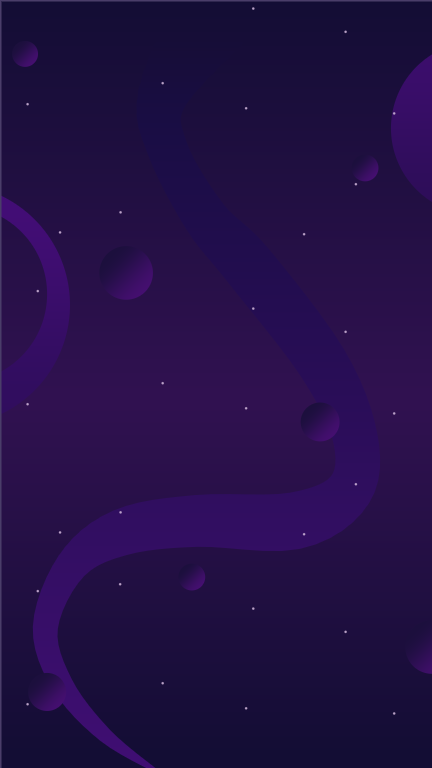
Reproduce this background procedurally as a WebGL 2 fragment shader.

```glsl
#version 300 es
precision highp float;

uniform vec2 u_resolution;
out vec4 outColor;

// Ribbon spine: position and half width, in canvas widths
const vec3 spine[] = vec3[](
    vec3(0.500, 1.755, 0.100), vec3(0.377, 1.558, 0.058),
    vec3(0.387, 1.435, 0.047), vec3(0.475, 1.275, 0.052),
    vec3(0.574, 1.164, 0.061), vec3(0.745, 0.940, 0.059),
    vec3(0.822, 0.766, 0.052), vec3(0.808, 0.641, 0.054),
    vec3(0.681, 0.572, 0.066), vec3(0.456, 0.572, 0.060),
    vec3(0.283, 0.546, 0.054), vec3(0.167, 0.470, 0.038),
    vec3(0.105, 0.326, 0.029), vec3(0.144, 0.194, 0.025),
    vec3(0.243, 0.076, 0.017), vec3(0.366, -0.010, 0.004));

// Planets: centre and radius
const vec3 planets[] = vec3[](
    vec3(0.058, 1.653, 0.030), vec3(0.845, 1.389, 0.031),
    vec3(0.292, 1.146, 0.062), vec3(0.741, 0.801, 0.045),
    vec3(0.444, 0.442, 0.031), vec3(0.109, 0.176, 0.044),
    vec3(1.000, 0.280, 0.062));

float hash(vec2 p) {
    return fract(sin(dot(p, vec2(127.1, 311.7))) * 43758.5453);
}

float cover(float d) {
    return clamp(0.5 - d * u_resolution.x, 0.0, 1.0);
}

float circle(vec2 p, vec2 centre, float radius) {
    return length(p - centre) - radius;
}

vec3 catmullRom(vec3 a, vec3 b, vec3 c, vec3 d, float t) {
    return b + 0.5 * t * (c - a + t * (2.0 * a - 5.0 * b + 4.0 * c - d
                        + t * (3.0 * (b - c) + d - a)));
}

float taperedSegment(vec2 p, vec3 a, vec3 b) {
    vec2 ab = b.xy - a.xy;
    float h = clamp(dot(p - a.xy, ab) / dot(ab, ab), 0.0, 1.0);
    return length(p - a.xy - ab * h) - mix(a.z, b.z, h);
}

float ribbon(vec2 p) {
    const int steps = 6;
    int last = spine.length() - 1;
    float d = 1e3;
    vec3 from = spine[0];
    for (int i = 0; i < last; i++) {
        for (int k = 1; k <= steps; k++) {
            vec3 to = catmullRom(spine[max(i - 1, 0)], spine[i], spine[i + 1],
                                 spine[min(i + 2, last)], float(k) / float(steps));
            d = min(d, taperedSegment(p, from, to));
            from = to;
        }
    }
    return d;
}

// One star per cell, the pattern repeating every three rows
float stars(vec2 p) {
    vec2 cellSize = vec2(0.25, 0.2315);
    vec2 cell = floor(p / cellSize);
    vec2 id = vec2(cell.x, mod(cell.y, 3.0));
    vec2 offset = 0.1 + 0.8 * vec2(hash(id + 3.0), hash(id + 17.0));
    float d = length(p - (cell + offset) * cellSize);
    return 1.0 - smoothstep(0.001, 0.0045, d);
}

void main() {
    vec2 uv = gl_FragCoord.xy / u_resolution;
    vec2 p = gl_FragCoord.xy / u_resolution.x;

    // Night sky, warmest at mid height
    float away = uv.y > 0.48 ? (uv.y - 0.48) / 0.52 : (0.48 - uv.y) / 0.46;
    vec3 color = mix(vec3(0.19, 0.068, 0.315), vec3(0.075, 0.05, 0.205), min(away, 1.0));

    // Winding ribbon, dissolving into the sky at the top
    vec3 ribbonColor = mix(vec3(0.25, 0.055, 0.45), vec3(0.07, 0.05, 0.23), uv.y);
    float fade = 1.0 - smoothstep(0.83, 0.96, uv.y);
    color = mix(color, ribbonColor, cover(ribbon(p)) * fade);

    // Crescent on the left
    float crescent = max(circle(p, vec2(-0.118, 1.072), 0.280),
                         -circle(p, vec2(-0.095, 1.097), 0.204));
    vec3 crescentColor = mix(vec3(0.19, 0.05, 0.37), vec3(0.26, 0.05, 0.46),
                             smoothstep(0.82, 1.33, p.y));
    color = mix(color, crescentColor, cover(crescent));

    // Large disc on the right
    vec3 discColor = mix(vec3(0.18, 0.05, 0.35), vec3(0.23, 0.05, 0.42),
                         smoothstep(1.30, 1.65, p.y));
    color = mix(color, discColor, cover(circle(p, vec2(1.106, 1.481), 0.201)));

    // Stars
    color = mix(color, vec3(0.80, 0.70, 0.84), 0.9 * stars(p));

    // Planets, lit from the lower right
    for (int i = 0; i < planets.length(); i++) {
        vec3 planet = planets[i];
        vec2 q = (p - planet.xy) / planet.z;
        float light = smoothstep(-0.9, 1.1, dot(q, vec2(0.707, -0.707)));
        vec3 planetColor = mix(vec3(0.11, 0.06, 0.24), vec3(0.27, 0.06, 0.44), light);
        color = mix(color, planetColor, cover(circle(p, planet.xy, planet.z)));
    }

    // Pale hairline along the left and top edges
    float top = u_resolution.y / u_resolution.x;
    float edge = min(p.x, top - p.y) - 0.0035;
    color = mix(color, vec3(0.29, 0.24, 0.41), cover(edge));

    outColor = vec4(color, 1.0);
}
```
